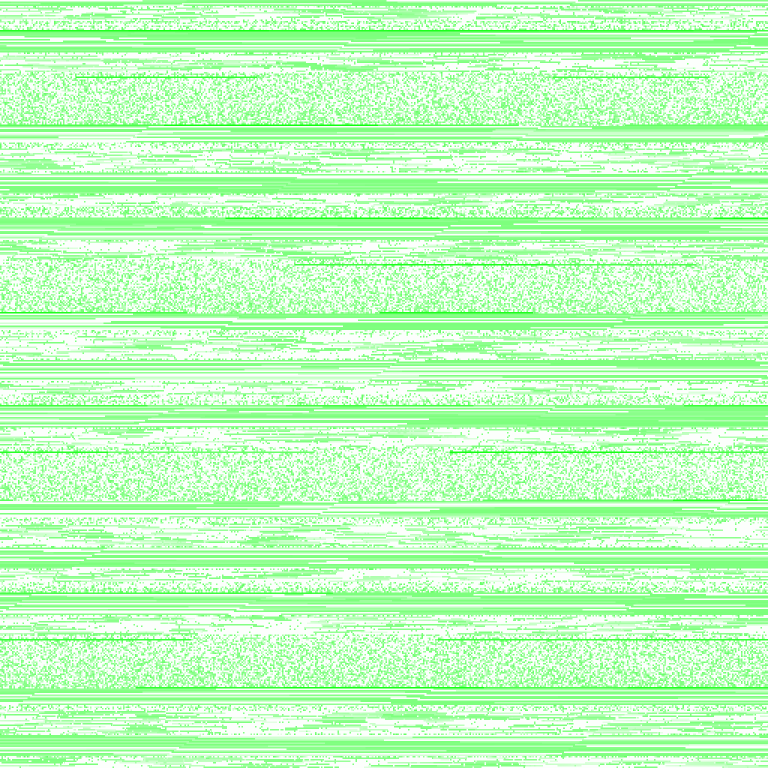
Reproduce this pattern procedurally as a Shadertoy shader.

```glsl
// Green scanline glitch: repeating bands of speckle, solid stripes, streaks and dotted rows.

float hash(vec2 p) {
    p = fract(p * vec2(0.1031, 0.1137));
    p += dot(p, p.yx + 33.33);
    return fract((p.x + p.y) * p.x * 97.3);
}

// One random level per horizontal dash, with uneven dash lengths
float dashes(float x, float row, float len) {
    float u = x / len + 37.0 * hash(vec2(row, 7.0));
    float id = floor(u);
    float cut = 0.15 + 0.7 * hash(vec2(id + 19.0, row));
    float edge = step(cut, fract(u));
    return mix(hash(vec2(id, row + 3.0)), hash(vec2(id + 1.0, row + 3.0)), edge);
}

// Levels below the coverage become green, paler toward the limit
float ink(float level, float coverage, float curve) {
    return level < coverage ? mix(0.49, 0.9, pow(level / coverage, curve)) : 0.99;
}

// Red and blue amount at a point; green is always full
float tint(vec2 p) {
    vec2 cell = floor(p * 512.0);
    float fromTop = 461.0 - cell.y;
    float repeat = floor(fromTop / 125.0);
    float row = mod(fromTop, 125.0);
    float vary = hash(vec2(repeat + 5.0, 11.0));

    // Slow stepped drift makes the streaks slope slightly
    float wave = sin(p.x * 7.0 + repeat * 2.3 + row * 0.05) + 0.6 * sin(p.x * 17.0 + repeat);
    float driftRow = cell.y + floor(1.3 * wave);

    bool speckle = row < 34.0;
    bool dotted = (row >= 45.0 && row < 49.0) || row == 64.0 || row == 79.0
        || (row >= 88.0 && row < 95.0) || row == 110.0 || row >= 123.0;
    bool solid = (row >= 34.0 && row < 45.0) || (row >= 64.0 && row < 79.0)
        || (row >= 95.0 && row < 110.0);

    float shade;
    if (speckle) {
        float grain = hash(cell + 41.0);
        float cover = 0.4 + 0.08 * vary + 0.16 * smoothstep(10.0, 34.0, row);
        shade = grain < 0.04 ? 0.42 : ink(grain, cover, 2.0);
    } else if (dotted) {
        // Single dots, with some rows nearly empty and some dense
        float grain = hash(cell + 83.0);
        float cover = 0.2 + 0.5 * hash(vec2(cell.y, 29.0));
        shade = grain < 0.07 ? 0.4 : ink(grain, cover, 2.0);
    } else if (solid) {
        // Long green lines parted by thin white ones every few rows
        float lineRow = cell.y + floor(0.4 * wave);
        float level = dashes(p.x, lineRow, 0.45);
        float gap = mod(lineRow, 3.0) < 0.5 ? 0.42 : 0.92;
        shade = ink(level, gap, 4.0);
    } else {
        // Short streaks that thin out in pale patches, with a few stray dots
        float patches = sin(p.x * 11.0 + row * 0.35 + repeat * 4.0) * sin(p.x * 5.0 - row * 0.2);
        float level = dashes(p.x, driftRow, 0.06);
        shade = ink(level, 0.4 + 0.18 * patches + 0.08 * vary, 1.5);
        if (hash(cell + 151.0) < 0.04) shade = 1.49 - shade;
    }

    // Dark dashes along the band borders
    if (row == 1.0 || row == 33.0 || row == 95.0) {
        float level = dashes(p.x, cell.y + 600.0, 0.2);
        if (level > 0.45) shade = mix(0.42, 0.05, (level - 0.45) / 0.55);
    }
    return shade;
}

void mainImage(out vec4 fragColor, in vec2 fragCoord) {
    // Four samples per pixel smooth the edges
    float sum = 0.0;
    for (int i = 0; i < 4; i++) {
        vec2 offset = vec2(i % 2, i / 2) * 0.5 - 0.25;
        sum += tint((fragCoord + offset) / iResolution.xy);
    }
    float shade = sum / 4.0;
    fragColor = vec4(shade, 1.0, shade, 1.0);
}
```
